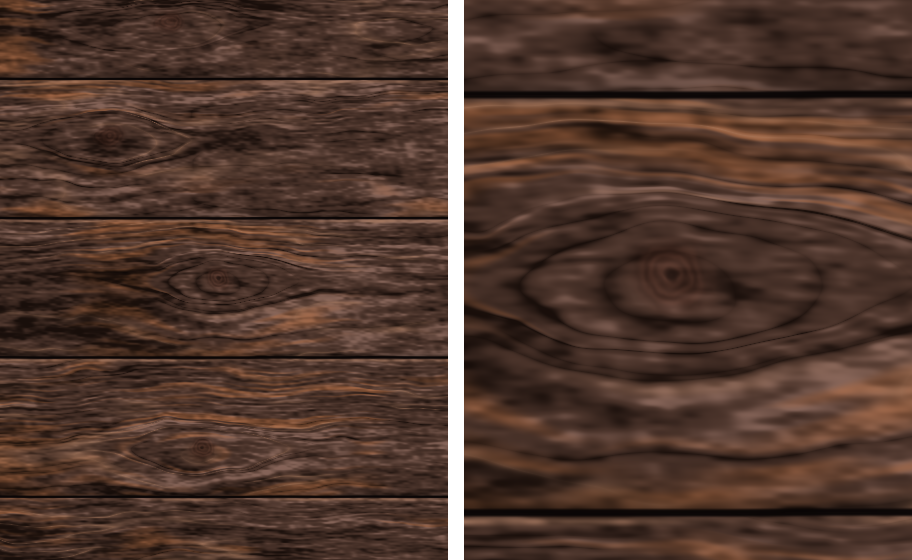
Left: the whole. Right: its middle third, enlarged.
Give the GLSL for this texture, as a WebGL 1 fragment shader.

```glsl
precision highp float;
// Dark stained planks stacked horizontally, with weathered grain and knots.
// Each board bends a grain coordinate around its knot; stretched noise along
// that coordinate gives rings, fibres, cracks, pale ridges and warm stain.
uniform vec2 u_resolution;

float hash(vec2 p) {
  return fract(sin(dot(p, vec2(12.9898, 78.233))) * 43758.5);
}

float noise(vec2 p) {
  vec2 i = floor(p), f = fract(p);
  f = f * f * (3.0 - 2.0 * f);
  return mix(mix(hash(i), hash(i + vec2(1.0, 0.0)), f.x),
             mix(hash(i + vec2(0.0, 1.0)), hash(i + vec2(1.0, 1.0)), f.x), f.y);
}

float fbm(vec2 p) {
  float sum = 0.0, amp = 0.533;
  for (int i = 0; i < 4; i++) {
    sum += amp * noise(p);
    p = p * 2.03 + 17.7;
    amp *= 0.5;
  }
  return sum;
}

// Thin bright ridges along the middle level of a noise field
float ridge(vec2 p, float sharpness) {
  return pow(1.0 - abs(2.0 * noise(p) - 1.0), sharpness);
}

void main() {
  vec2 p = gl_FragCoord.xy / u_resolution.y;

  // Board index and height within the board
  float pitch = 0.2487;
  float stack = (p.y - 0.113) / pitch + 0.004 * (noise(vec2(p.x * 12.0, 3.0)) - 0.5);
  float row = floor(stack), v = stack - row;
  vec2 seed = vec2(row * 17.3 + 91.0, row * 43.7 + 207.0);

  // One knot per board, wandering from row to row
  float knotX = 0.36 + 0.03 * row - 0.1125 * row * (row - 1.0)
              + 0.0875 * row * (row - 1.0) * (row - 2.0);
  float knotV = 0.35 + 0.32 * row - 0.1 * row * row;
  vec2 d = vec2(p.x - knotX, (v - knotV) * pitch);
  float knotR = length(d * vec2(0.8, 1.0));
  float nearKnot = exp(-knotR * knotR / 0.006);
  d.y += 0.045 * (fbm(p * vec2(4.5, 8.0) + seed) - 0.5);
  d.y += 0.008 * (noise(p * vec2(20.0, 38.0) + seed) - 0.5);

  // Grain coordinate: closed lens shapes at the knot, straight lines far away
  float width = 0.08 + 0.05 * hash(seed);
  float bulge = d.y * d.y - 0.0019 * exp(-d.x * d.x / (width * width));
  float grain = bulge / sqrt(abs(bulge) + 0.0003) + 0.35 * d.y;

  // Grain layers from broad to fine
  float broad = fbm(vec2(p.x * 3.0, grain * 12.0) + seed);
  float rings = noise(vec2(p.x * 4.5, grain * 105.0) + seed * 1.3);
  float streaks = noise(vec2(p.x * 12.0, grain * 170.0) + seed * 2.1);
  float fibres = noise(vec2(p.x * 36.0, (p.y + 0.3 * grain) * 210.0) + seed);
  float pores = noise(vec2(p.x * 95.0 + p.y * 30.0, p.y * 270.0) + seed);
  float tone = 0.51 + 0.30 * (broad - 0.5) + 0.22 * (rings - 0.5)
             + 0.23 * (streaks - 0.5) + 0.29 * (fibres - 0.5) + 0.22 * (pores - 0.5);

  // Furrows, strongest toward the lower edge of each board, and long cracks
  float furrowMask = smoothstep(0.3, 0.75, noise(vec2(p.x * 3.0, v * 4.0) + seed)
                   + 0.4 * (0.5 - v));
  tone -= 0.26 * furrowMask * ridge(vec2(p.x * 2.5, grain * 75.0) + seed * 0.7, 4.0);
  tone -= 0.26 * ridge(vec2(p.x * 2.5, grain * 24.0) + seed * 1.9, 14.0)
        * smoothstep(0.4, 0.65, noise(vec2(p.x * 7.0, v * 9.0) + seed));

  // Light falls off toward the left and bottom
  tone += 0.07 * smoothstep(0.0, 0.5, p.x) - 0.04;
  tone -= 0.08 * (1.0 - smoothstep(0.0, 0.16, p.y));

  vec3 color = mix(vec3(0.095, 0.055, 0.04), vec3(0.29, 0.20, 0.165),
                   smoothstep(0.08, 0.54, tone));
  color = mix(color, vec3(0.52, 0.39, 0.345), smoothstep(0.47, 0.84, tone));

  // Warm stain, mostly on the left and around knots
  float stain = 0.65 * noise(vec2(p.x * 6.0, grain * 26.0) + seed * 3.1)
              + 0.35 * streaks + 0.12 * nearKnot + 0.22 * (0.4 - p.x);
  vec3 amber = vec3(0.47, 0.28, 0.165) * (0.25 + 1.45 * tone);
  color = mix(color, amber, 0.7 * smoothstep(0.58, 0.86, stain));

  // Pale worn ridges following the rings, broken up by the fibres
  float wornMask = smoothstep(0.42, 0.7, noise(vec2(p.x * 8.0, grain * 22.0) + seed)
                 + 0.12 * nearKnot);
  float worn = wornMask * ridge(vec2(p.x * 4.0, grain * 56.0) + seed * 2.7, 8.0);
  color = mix(color, vec3(0.66, 0.48, 0.37), 0.65 * worn * (0.25 + 0.75 * fibres));

  // Knot heart: faint reddish wood with uneven rings and a small pith
  float heartR = knotR + 0.014 * (fbm(p * 38.0 + seed) - 0.5);
  float heart = 1.0 - smoothstep(0.012, 0.027, heartR);
  float heartRings = 0.5 + 0.5 * sin(heartR * 1100.0 + 4.0 * streaks);
  vec3 heartColor = mix(vec3(0.14, 0.075, 0.055), vec3(0.33, 0.195, 0.15),
                        0.35 * heartRings + 0.35 * fibres + 0.3 * pores);
  color = mix(color, heartColor, 0.65 * heart);
  color *= 1.0 - 0.4 * (1.0 - smoothstep(0.0, 0.005, heartR));

  // Seams: shaded lower edge, dark gap, lit upper edge
  float above = v * pitch, below = (1.0 - v) * pitch;
  color *= 1.0 - 0.4 * exp(-above / 0.007);
  float lit = exp(-pow((below - 0.005) / 0.0028, 2.0));
  float litPatch = smoothstep(0.25, 0.75, noise(vec2(p.x * 9.0, row * 5.0 + 60.0)));
  color = mix(color, vec3(0.66, 0.48, 0.38), lit * (0.15 + 0.6 * litPatch) * (0.5 + 0.5 * pores));
  float gap = 1.0 - smoothstep(0.0010, 0.0032, min(above, below));
  color = mix(color, vec3(0.035, 0.02, 0.02), 0.95 * gap);

  gl_FragColor = vec4(color, 1.0);
}
```
